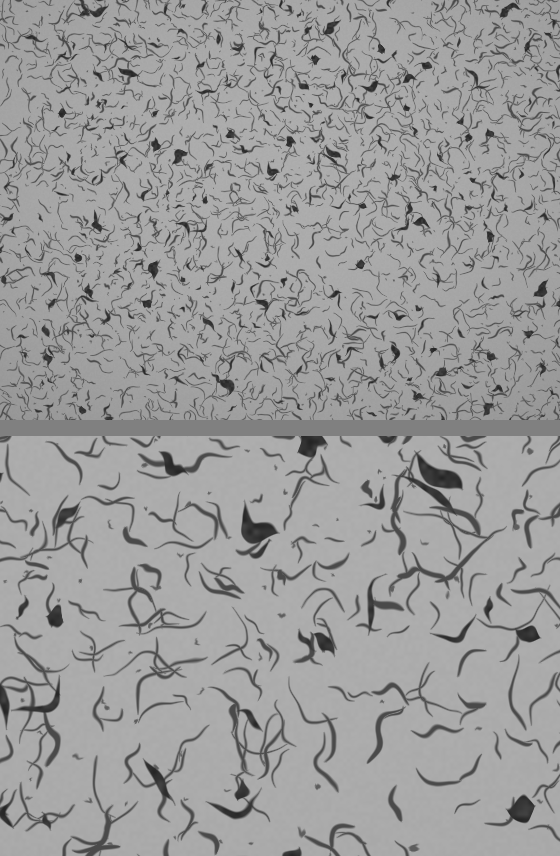
Top, the full canvas; bottom, a detail of the centre.
A Shadertoy shader for this texture:

```glsl
// Polished grey iron under a microscope: thin curved graphite flakes, dark
// chunks and specks on a softly shaded grey ground. Each kind is scattered
// over a jittered grid; a flake is a bent, tapered stroke in a warped domain.

#define GROUND_TONE 0.677
#define VIGNETTE 0.15
#define FLAKE_TONE 0.29
#define CHUNK_TONE 0.19
#define FLAKE_CELL 0.041
#define CHUNK_CELL 0.058
#define SPECK_CELL 0.03
#define FLAKE_LAYERS 3
#define WARP 0.006
#define GRAIN 0.016
#define CROWDING 0.9

const float TAU = 6.2831853;

// Four random values per grid point, without sine
vec4 hash4(vec2 p) {
    vec4 q = fract(p.xyxy * vec4(0.1031, 0.1030, 0.0973, 0.1099));
    q += dot(q, q.wzxy + 33.33);
    return fract((q.xxyz + q.yzzw) * q.zywx);
}

// Smooth value noise, two independent channels
vec2 noise2(vec2 p) {
    vec2 i = floor(p), f = fract(p);
    f = f * f * (3.0 - 2.0 * f);
    i += 50.0;
    vec2 low = mix(hash4(i).xy, hash4(i + vec2(1, 0)).xy, f.x);
    vec2 high = mix(hash4(i + vec2(0, 1)).xy, hash4(i + vec2(1, 1)).xy, f.x);
    return mix(low, high, f.y);
}

mat2 rotation(float a) {
    float c = cos(a), s = sin(a);
    return mat2(c, -s, s, c);
}

// Distance to a stroke with a bent spine and a lopsided taper
float flakeDistance(vec2 q, float halfLength, float halfWidth, float taper, vec4 h) {
    float t = clamp(q.x / halfLength, -1.0, 1.0);
    float bend = 1.3 * (h.x - 0.5);
    float twist = 2.5 + 2.5 * h.y;
    float phase = twist * t + TAU * h.z;
    float spine = halfLength * (bend * (t * t - 0.4) + 0.13 * sin(phase));
    float slope = 2.0 * bend * t + 0.13 * twist * cos(phase);
    float side = abs(q.y - spine) / sqrt(1.0 + slope * slope);
    float width = halfWidth * pow(1.0 - t * t, taper) * (1.0 + 1.3 * (h.w - 0.5) * t);
    return max(side - width, abs(q.x) - halfLength);
}

// Coverage of one grid of strokes; the ranges hold the least and greatest size
float scatter(vec2 p, float cell, float seed, vec2 lengths, vec2 widths,
              float taper, float keep, float edge) {
    float cover = 0.0;
    vec2 home = floor(p / cell);
    for (int j = -1; j <= 1; j++)
    for (int i = -1; i <= 1; i++) {
        vec2 id = home + vec2(i, j);
        vec4 place = hash4(id + 71.0 * seed + 20.0);
        vec4 shape = hash4(id + 37.0 * seed + 311.0);
        vec2 centre = (id + place.xy) * cell;
        vec2 region = noise2(centre * 7.0);
        if (place.z > keep + CROWDING * (region.x - 0.5)) continue;

        // Crowded regions hold smaller flakes; neighbours lean alike
        float size = mix(1.15, 0.65, smoothstep(0.5, 0.9, region.x));
        float angle = TAU * region.y + 2.6 * (place.w - 0.5);
        float halfLength = size * mix(lengths.x, lengths.y, shape.y * shape.y);
        float halfWidth = mix(widths.x, widths.y, pow(shape.z, 4.0));
        float d = flakeDistance(rotation(angle) * (p - centre),
                                halfLength, halfWidth, taper, shape.wxzy);
        cover = max(cover, 1.0 - smoothstep(-edge, edge, d));
    }
    return cover;
}

void mainImage(out vec4 fragColor, in vec2 fragCoord) {
    vec2 uv = fragCoord / iResolution.xy;
    vec2 p = fragCoord / iResolution.y;
    float edge = 0.0005 + 0.7 / iResolution.y;

    // Uneven lighting and fine polish grain
    vec2 fromLight = uv - vec2(0.5, 0.6);
    float tone = GROUND_TONE - VIGNETTE * dot(fromLight, fromLight);
    tone += GRAIN * (noise2(p * 330.0).x - 0.5);

    // Large and small kinks shared by all strokes
    vec2 warped = p + WARP * (noise2(p * 38.0) - 0.5)
                    + 0.5 * WARP * (noise2(p * 95.0 + 9.0) - 0.5);

    // Thin flakes and specks
    float flakes = 0.0;
    for (int k = 0; k < FLAKE_LAYERS; k++) {
        float seed = float(k) + 1.0;
        vec2 offset = seed * vec2(0.017, 0.029);
        flakes = max(flakes, scatter(warped + offset, FLAKE_CELL, seed,
            vec2(0.009, 0.029), vec2(0.0009, 0.0026), 0.5, 0.76, edge));
    }
    float specks = scatter(warped, SPECK_CELL, 6.0,
        vec2(0.0012, 0.0035), vec2(0.0008, 0.0024), 0.5, 0.5, edge);
    tone = mix(tone, FLAKE_TONE, max(flakes, 0.8 * specks));

    // Dark chunks with thin tails and a mottled inside
    float chunks = scatter(warped, CHUNK_CELL, 9.0,
        vec2(0.009, 0.026), vec2(0.0024, 0.0105), 1.3, 0.62, edge);
    float mottle = 0.12 * (noise2(p * 210.0).y - 0.4);
    tone = mix(tone, CHUNK_TONE + mottle, chunks);

    fragColor = vec4(vec3(tone), 1.0);
}
```
